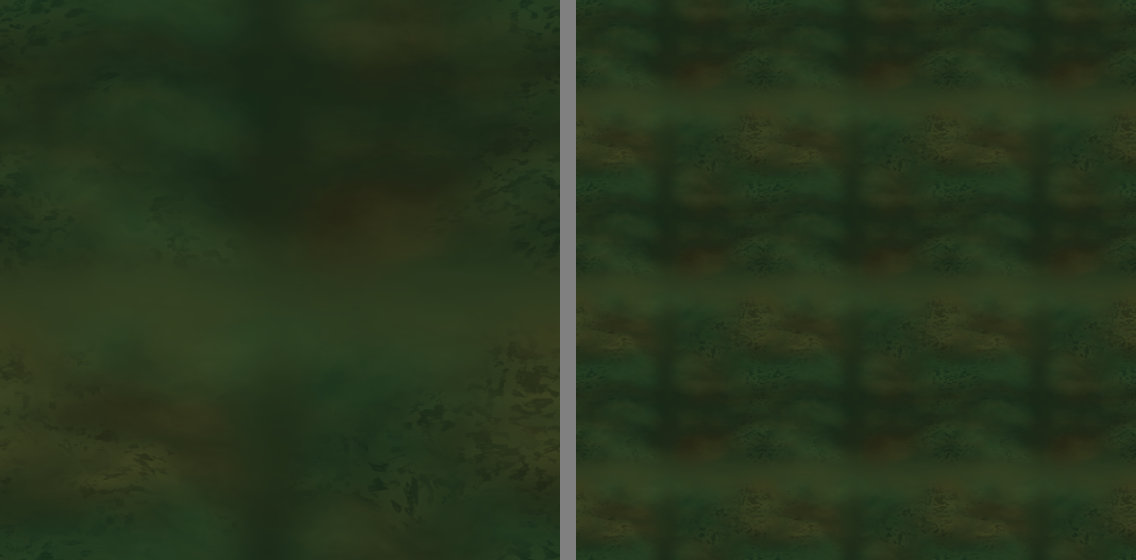
Left, the tile; right, the same tile 3 across and 3 down.
Give the GLSL for this texture, as a Shadertoy shader.

```glsl
// Dark mossy green painted backdrop: soft cloudy smears, a calm cross and dry-brush speckle.

float hash(vec2 p) {
    return fract(sin(dot(p, vec2(127.1, 311.7))) * 43758.5453);
}

// Value noise that wraps after a whole number of cells
float noise(vec2 uv, vec2 cells, float seed) {
    vec2 p = uv * cells;
    vec2 f = fract(p);
    vec2 lo = mod(floor(p), cells);
    vec2 hi = mod(lo + 1.0, cells);
    f = f * f * f * (f * (f * 6.0 - 15.0) + 10.0);
    float bottom = mix(hash(lo + seed), hash(vec2(hi.x, lo.y) + seed), f.x);
    float top = mix(hash(vec2(lo.x, hi.y) + seed), hash(hi + seed), f.x);
    return mix(bottom, top, f.y);
}

float fbm(vec2 uv, vec2 cells, float seed) {
    float sum = 0.0, amplitude = 0.52;
    for (int i = 0; i < 5; i++) {
        sum += amplitude * noise(uv, cells, seed + float(i) * 17.0);
        cells *= 2.0;
        amplitude *= 0.5;
    }
    return sum;
}

// Soft bump around a centre; vanishes before the canvas edges
float bump(float x, float centre, float width) {
    float d = (x - centre) / width;
    return exp(-d * d);
}

void mainImage(out vec4 fragColor, in vec2 fragCoord) {
    vec2 uv = fragCoord / iResolution.xy;

    // Bend the smears so they do not follow the noise grid
    vec2 bend = vec2(fbm(uv, vec2(3.0, 4.0), 5.0), fbm(uv, vec2(4.0, 3.0), 41.0)) - 0.5;
    vec2 p = uv + bend * vec2(0.16, 0.10);

    // Calm cross where the paint is blended smooth
    float band = bump(uv.y, 0.44 + 0.1 * bend.y, 0.12);
    float strip = bump(uv.x, 0.49 + 0.06 * bend.x, 0.065);
    float calm = max(bump(uv.y, 0.47, 0.09), strip);

    // Broad light and dark clouds, wider than tall
    float clouds = noise(p, vec2(3.0, 4.0), 23.0);
    float smears = fbm(p, vec2(4.0, 8.0), 71.0);
    float tone = 0.39 + 0.42 * (clouds - 0.5);
    tone += 0.95 * (smears - 0.5) * (1.0 - 0.75 * calm);
    tone += band * (0.24 + 0.10 * cos(6.2831853 * (uv.x - 0.1)));
    tone -= 0.22 * strip * (1.0 - band);
    tone -= 0.16 * bump(uv.x, 0.42, 0.17) * bump(uv.y, 0.69, 0.12);

    // Dry-brush speckle in scattered patches
    float patches = smoothstep(0.52, 0.82, fbm(p, vec2(5.0, 6.0), 113.0)) * (1.0 - calm);
    float grain = fbm(p, vec2(64.0, 90.0), 151.0);
    tone += patches * (0.16 - 0.5 * smoothstep(0.45, 0.7, grain));
    tone += 0.10 * (grain - 0.5) * (1.0 - 0.8 * calm);
    tone = clamp(tone, 0.0, 1.05);

    // Green ramp, drifting between teal and olive
    vec3 color = mix(vec3(0.112, 0.160, 0.088), vec3(0.240, 0.297, 0.152), tone);
    float hue = fbm(p, vec2(3.0, 5.0), 197.0) - 0.5;
    color += hue * (1.0 - 0.6 * calm) * vec3(0.13, -0.02, -0.03);

    fragColor = vec4(color, 1.0);
}
```
